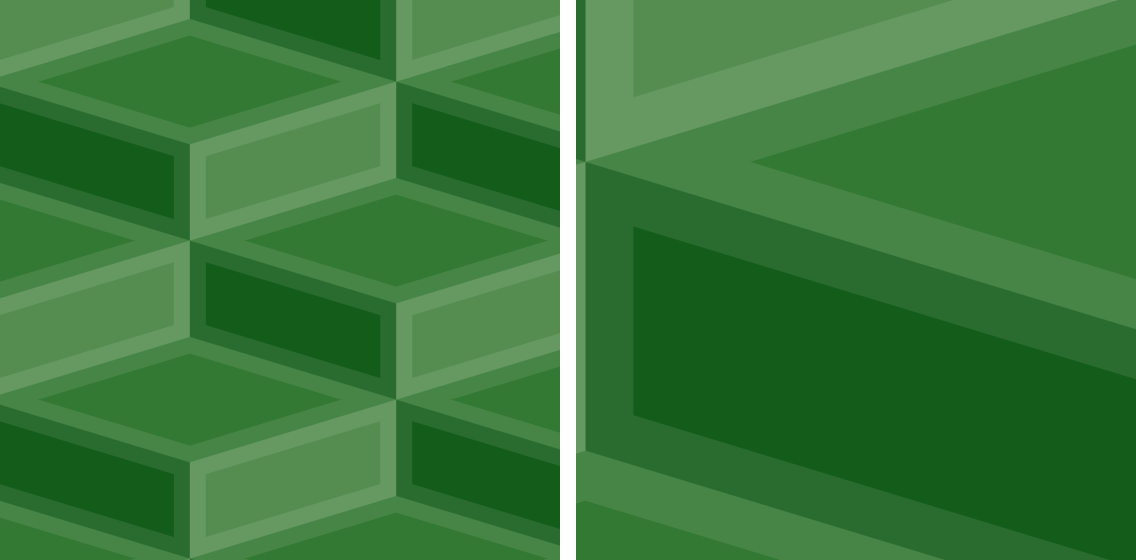
Left: the whole. Right: its middle third, enlarged.
Reproduce this pattern procedurally as a Shadertoy shader.

```glsl
const float HALF_WIDTH = 0.3685;   // half the width of a block
const float HALF_RISE = 0.112;     // half the height of its top diamond
const float WALL = 0.1719;         // height of its side walls
const float BORDER = 0.0285;
const vec2 ORIGIN = vec2(0.339, 0.8542);

const vec3 TOP_GREEN = vec3(0.200, 0.470, 0.200);
const vec3 DARK_GREEN = vec3(0.073, 0.360, 0.098);
const vec3 LIGHT_GREEN = vec3(0.333, 0.553, 0.318);

// Nearest cell centre becomes the origin
vec2 repeatCentred(vec2 p, vec2 period) {
    return mod(p + 0.5 * period, period) - 0.5 * period;
}

float strip(vec2 p, vec2 normal, float halfWidth) {
    return abs(dot(p, normal)) - halfWidth;
}

// A parallelogram is the overlap of two strips
float parallelogram(vec2 p, vec2 normalA, float halfA, vec2 normalB, float halfB) {
    return max(strip(p, normalA, halfA), strip(p, normalB, halfB));
}

// Bordered face: colour weighted by coverage, with coverage in alpha
vec4 face(float d, vec3 panel, float border, float pixel) {
    float rim = smoothstep(-pixel, pixel, d + border);
    float coverage = 1.0 - smoothstep(-pixel, pixel, d);
    return vec4(mix(panel, vec3(1.0), 0.1 * rim), 1.0) * coverage;
}

void mainImage(out vec4 fragColor, in vec2 fragCoord) {
    float pixel = 0.75 / iResolution.y;
    vec2 p = fragCoord / iResolution.y - ORIGIN;

    vec2 period = 2.0 * vec2(HALF_WIDTH, HALF_RISE + WALL);
    vec2 falling = normalize(vec2(HALF_RISE, HALF_WIDTH));
    vec2 rising = falling * vec2(-1.0, 1.0);
    vec2 upright = vec2(1.0, 0.0);

    float topHalf = HALF_RISE * falling.y;
    float wallHalf = 0.5 * WALL * falling.y;
    vec2 wallCentre = 0.5 * vec2(HALF_WIDTH, -HALF_RISE - WALL);

    // Two staggered lattices of blocks
    vec4 sum = vec4(0.0);
    for (int i = 0; i < 2; i++) {
        vec2 q = p - 0.5 * period * float(i);
        vec2 top = repeatCentred(q, period);
        vec2 left = repeatCentred(q - wallCentre * vec2(-1.0, 1.0), period);
        vec2 right = repeatCentred(q - wallCentre, period);

        float topD = parallelogram(top, rising, topHalf, falling, topHalf);
        float leftD = parallelogram(left, upright, 0.5 * HALF_WIDTH, falling, wallHalf);
        float rightD = parallelogram(right, upright, 0.5 * HALF_WIDTH, rising, wallHalf);

        sum += face(topD, TOP_GREEN, BORDER, pixel);
        sum += face(leftD, DARK_GREEN, BORDER, pixel);
        sum += face(rightD, LIGHT_GREEN, BORDER, pixel);
    }

    fragColor = vec4(sum.rgb / max(sum.a, 0.001), 1.0);
}
```
